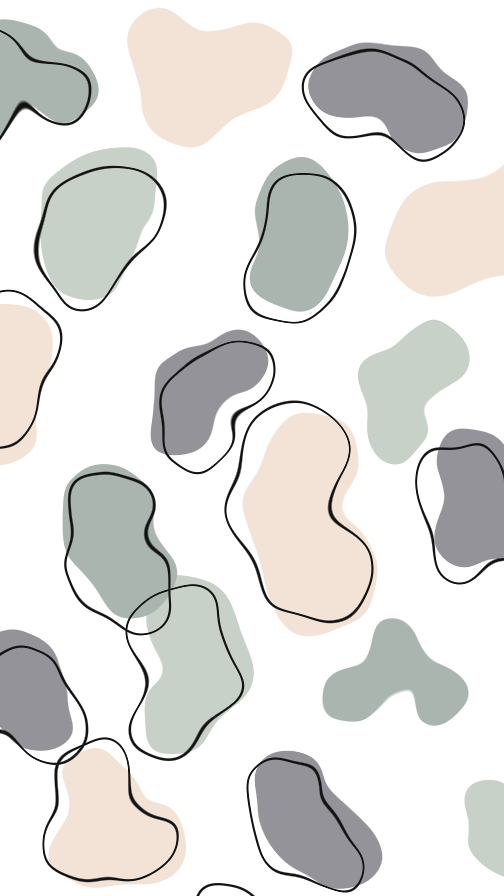
A WebGL 2 fragment shader for this pattern:

```glsl
#version 300 es
precision highp float;

uniform vec2 u_resolution;
out vec4 fragColor;

// Colours
const vec3 PAPER = vec3(1.0);
const vec3 INK = vec3(0.07);
const vec3 LIGHT_SAGE = vec3(0.785, 0.82, 0.78);
const vec3 DARK_SAGE = vec3(0.665, 0.71, 0.685);
const vec3 BEIGE = vec3(0.95, 0.89, 0.84);
const vec3 GREY = vec3(0.575, 0.575, 0.6);

// Layout, in canvas widths; vec4 entries follow the colour order above
const vec2 CELL = vec2(0.4, 0.3);
const vec2 ORIGIN = vec2(0.2, 0.13);
const float JITTER = 0.06;
const float REACH = 0.34;
const vec4 SIZES = vec4(0.138, 0.132, 0.158, 0.137);
const float SIZE_SPREAD = 0.26;
const vec4 OUTLINE_CHANCE = vec4(0.35, 0.5, 0.8, 1.0);

// Shape and line
const float LOBE_BLEND = 0.55;
const float WOBBLE = 0.22;
const float WOBBLE_FREQ = 1.1;
const float OUTLINE_SHIFT = 0.028;
const float OUTLINE_TURN = 0.5;
const float LINE_WIDTH = 0.0044;
const float TAU = 6.2832;

vec2 hash2(vec2 p) {
    vec3 q = fract(p.xyx * vec3(0.1031, 0.1030, 0.0973));
    q += dot(q, q.yzx + 33.33);
    return fract((q.xx + q.yz) * q.zy);
}

float cornerGradient(vec2 corner, vec2 offset) {
    float angle = TAU * hash2(corner).x;
    return dot(vec2(cos(angle), sin(angle)), offset);
}

float gradientNoise(vec2 p) {
    vec2 i = floor(p), f = p - i;
    vec2 u = f * f * f * (f * (f * 6.0 - 15.0) + 10.0);
    vec2 e = vec2(1.0, 0.0);
    return mix(
        mix(cornerGradient(i, f), cornerGradient(i + e, f - e), u.x),
        mix(cornerGradient(i + e.yx, f - e.yx), cornerGradient(i + 1.0, f - 1.0), u.x),
        u.y);
}

float smoothMin(float a, float b, float k) {
    float h = max(k - abs(a - b), 0.0) / k;
    return min(a, b) - 0.25 * h * h * k;
}

mat2 rotation(float angle) {
    float c = cos(angle), s = sin(angle);
    return mat2(c, s, -s, c);
}

// Three lobes along a bent spine, melted together and gently warped
float blobDistance(vec2 p, vec2 seed, float warpSeed) {
    vec2 w = p * WOBBLE_FREQ + seed * 7.3 + warpSeed;
    p += WOBBLE * vec2(gradientNoise(w), gradientNoise(w + 41.7));
    vec2 spine = hash2(seed + 11.0);
    vec2 ends = mix(vec2(0.38), vec2(0.62), hash2(seed + 23.0));
    float arm = mix(0.5, 0.74, spine.x);
    float bend = mix(0.2, 0.85, spine.y);
    float middle = length(p + vec2(0.0, 0.6 * bend)) - 0.46;
    float left = length(p - vec2(-arm, 0.3 * bend)) - ends.x;
    float right = length(p - vec2(arm, 0.3 * bend)) - ends.y;
    return smoothMin(smoothMin(left, middle, LOBE_BLEND), right, LOBE_BLEND);
}

float coverage(float dist, float pixel) {
    return clamp(0.5 - dist / pixel, 0.0, 1.0);
}

void main() {
    vec2 uv = gl_FragCoord.xy / u_resolution.x;
    float pixel = 1.0 / u_resolution.x;
    vec3 palette[4] = vec3[4](LIGHT_SAGE, DARK_SAGE, BEIGE, GREY);
    vec3 color = PAPER;
    float ink = 0.0;

    // Staggered rows of blobs
    for (int row = -1; row <= 6; row++) {
        for (int col = -1; col <= 3; col++) {
            int odd = row & 1;
            vec2 cell = vec2(col, row);
            vec2 seed = cell + 5.0;
            vec2 center = ORIGIN + (cell + vec2(0.5 * float(odd), 0.0)) * CELL;
            center += JITTER * (hash2(seed + 31.0) - 0.5);
            vec2 p = uv - center;
            if (length(p) > REACH) continue;

            // Colour steps keep neighbours different
            int kind = (col + 2 * odd + 3 * (row >> 1) + 10) & 3;
            vec2 look = hash2(seed + 47.0);
            float size = SIZES[kind] * (1.0 + SIZE_SPREAD * (look.x - 0.5));
            float angle = TAU * look.y;

            float fill = size * blobDistance(rotation(angle) * p / size, seed, 0.0);
            color = mix(color, palette[kind], coverage(fill, pixel));

            // Loose contour, shifted and turned against its fill
            vec2 loose = hash2(seed + 59.0);
            if (loose.x > OUTLINE_CHANCE[kind]) continue;
            float heading = TAU * loose.y;
            p -= OUTLINE_SHIFT * vec2(cos(heading), sin(heading));
            angle += OUTLINE_TURN * (hash2(seed + 71.0).x - 0.5);
            float contour = size * blobDistance(rotation(angle) * p / size, seed, 3.7);
            ink = max(ink, coverage(abs(contour) - 0.5 * LINE_WIDTH, pixel));
        }
    }

    fragColor = vec4(mix(color, INK, ink), 1.0);
}
```
